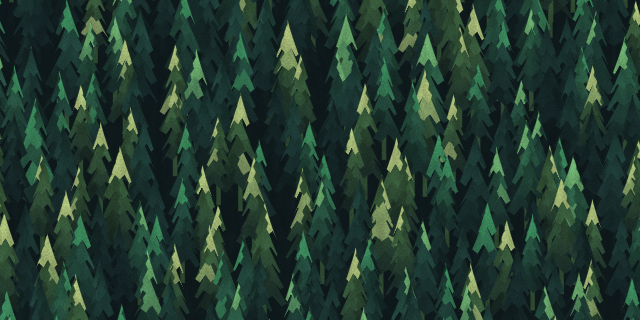
Reproduce this pattern procedurally as a WebGL 1 fragment shader.

```glsl
precision highp float;
// A dense conifer forest: staggered rows of tiered trees, painted from the
// far rows (top) to the near rows (bottom). Sharp facets of light catch the
// upper tiers, lower boughs sink into dark teal, and a fine grain covers all.
uniform vec2 u_resolution;

const float ROW_STEP = 0.1;
const float CELL_WIDTH = 0.13;
const vec3 NIGHT = vec3(0.06, 0.105, 0.115);
const vec3 DEEP_TEAL = vec3(0.08, 0.15, 0.15);
const vec3 TEAL = vec3(0.12, 0.25, 0.22);
const vec3 GREEN = vec3(0.17, 0.37, 0.27);
const vec3 OLIVE = vec3(0.23, 0.36, 0.22);
const vec3 EMERALD = vec3(0.23, 0.54, 0.36);
const vec3 LEAF = vec3(0.41, 0.66, 0.42);
const vec3 KHAKI = vec3(0.66, 0.74, 0.47);

float hash(vec2 p) {
  vec3 q = fract(p.xyx * vec3(0.1031, 0.1030, 0.0973));
  q += dot(q, q.yzx + 33.33);
  return fract((q.x + q.y) * q.z);
}

float gradientDot(vec2 cell, vec2 offset) {
  float angle = 6.2832 * hash(cell);
  return dot(vec2(cos(angle), sin(angle)), offset);
}

float gradientNoise(vec2 p) {
  vec2 i = floor(p), f = fract(p);
  vec2 u = f * f * (3.0 - 2.0 * f);
  vec2 e = vec2(1.0, 0.0);
  return mix(mix(gradientDot(i, f), gradientDot(i + e.xy, f - e.xy), u.x),
             mix(gradientDot(i + e.yx, f - e.yx), gradientDot(i + e.xx, f - e.xx), u.x), u.y);
}

float zigzag(float x) {
  return abs(fract(x) - 0.5) * 2.0;
}

float inside(float dist, float blur) {
  return smoothstep(blur, -blur, dist);
}

// One skirt of boughs; p is measured downward from its apex.
float tierMask(vec2 p, vec2 size, float seed, float blur) {
  float t = max(p.y / size.y, 0.0);
  float across = p.x / size.x;
  float sides = abs(p.x) - size.x * pow(t, 1.15);
  float teeth = 0.17 * zigzag(across * 1.3 + seed);
  float hem = p.y - size.y * (0.86 + 0.15 * abs(across) - teeth);
  return inside(max(sides, hem), blur) * step(0.0, p.y);
}

// Paints one tree over the colour below; p is measured downward from its tip.
vec3 paintTree(vec3 below, vec2 p, vec2 id, float blur) {
  float large = hash(id + 11.3);
  float height = mix(0.25, 0.36, large);
  float width = mix(0.055, 0.085, large * large);
  if (p.y < -blur || p.y > height * 1.15 || abs(p.x) > width * 1.3) return below;

  // Choose the foliage and light colours of this tree.
  float kind = hash(id + 23.7);
  float sunny = step(0.36, hash(id + 37.1));
  float warm = step(kind, 0.36);
  vec3 light = mix(mix(EMERALD, LEAF, step(0.78, kind)), KHAKI, warm);
  vec3 body = mix(mix(TEAL, GREEN, hash(id + 41.9)), OLIVE, warm * 0.85);
  body = mix(mix(DEEP_TEAL, TEAL, hash(id + 43.3)), body, sunny);
  float side = hash(id + 53.9) < 0.5 ? -1.0 : 1.0;

  // Trunk.
  float trunk = max(abs(p.x) - 0.007, abs(p.y - height) - height * 0.13);
  vec3 color = mix(below, mix(NIGHT, OLIVE, 0.7 * sunny), inside(trunk, blur));

  // Tiers, from the lowest to the tip.
  for (int k = 0; k < 5; k++) {
    float i = 4.0 - float(k);
    float seed = hash(id + 7.0 * i + 61.7);
    vec2 size = vec2(width * (0.48 + 0.13 * i), height * (0.34 + 0.02 * i));
    vec2 q = p - vec2((seed - 0.5) * 0.025 * min(i, 1.0), height * 0.14 * i);
    float t = q.y / size.y;

    float fade = smoothstep(0.2, 0.95, p.y / height);
    vec3 foliage = mix(body, NIGHT, 0.8 * fade) * mix(0.75, 1.12, t);

    // A ray from the apex splits the tier into a lit and a shaded facet.
    float slant = mix(-1.2, 0.4, hash(id + 5.0 * i + 71.3));
    float jag = 0.008 * (zigzag(q.y * 28.0 + seed) - 0.5);
    float facet = inside(slant * size.x * t + jag - q.x * side, blur);
    foliage *= mix(0.88, 1.1, facet);
    float strength = i < 0.5 ? 1.0 : 0.65 * step(hash(id + 3.0 * i + 83.1), 0.42 - 0.11 * i);
    vec3 lit = light * mix(1.05, 0.88, t);
    foliage = mix(foliage, lit, facet * strength * sunny);

    color = mix(color, foliage, tierMask(q, size, seed, blur));
  }
  return color;
}

vec3 paintForest(vec2 uv, float blur) {
  vec3 color = NIGHT * 0.9;
  float firstRow = floor(uv.y / ROW_STEP);
  for (int k = 0; k < 6; k++) {
    float row = firstRow + 5.0 - float(k);
    float stagger = 0.5 * mod(row, 2.0);
    float column = floor(uv.x / CELL_WIDTH - stagger);
    for (int j = -1; j <= 1; j++) {
      vec2 id = vec2(column + float(j), row) + 40.0;
      vec2 jitter = vec2(hash(id + 1.7) * 0.6 + 0.2, hash(id + 2.9) - 0.5);
      vec2 tip = vec2((column + float(j) + stagger + jitter.x) * CELL_WIDTH, (row + jitter.y) * ROW_STEP);
      color = paintTree(color, vec2(uv.x - tip.x, tip.y - uv.y), id, blur);
    }
  }
  return color;
}

void main() {
  vec2 uv = gl_FragCoord.xy / u_resolution.y;
  vec3 color = paintForest(uv, 0.8 / u_resolution.y);
  float brush = gradientNoise(uv * vec2(45.0, 18.0));
  float grain = gradientNoise(uv * 190.0 + 9.0);
  color *= 1.0 + 0.16 * brush + 0.16 * grain;
  gl_FragColor = vec4(color, 1.0);
}
```
